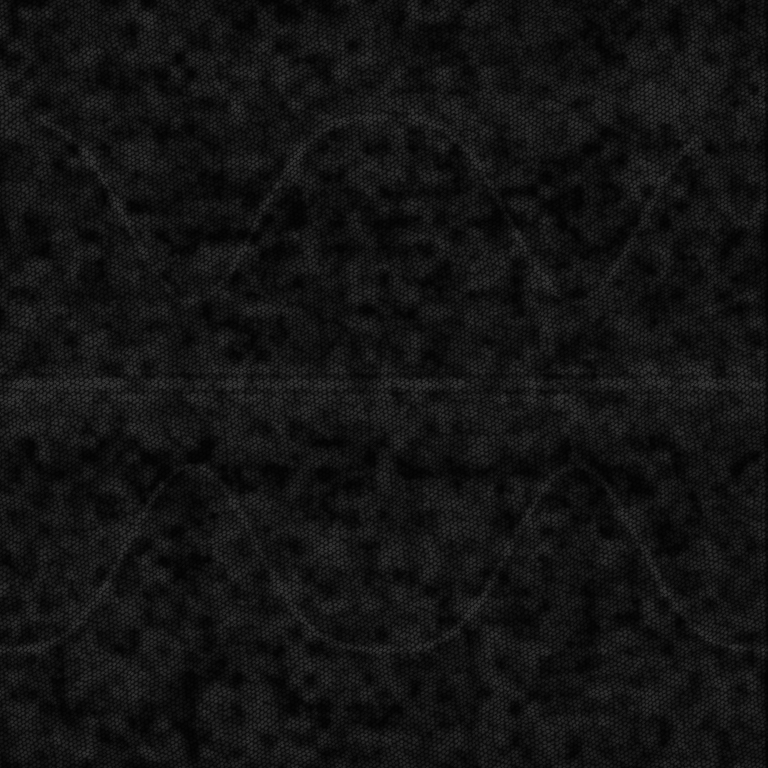
This background is drawn by a WebGL 2 fragment shader. Its source:

```glsl
#version 300 es
precision highp float;
// Dark grained leather with a horizontal seam and two mirrored wavy creases.
// Layered value noise gives the blotches, a slanted jittered cell pattern gives
// the fine scales, and the creases use distance to a skewed cosine.
uniform vec2 u_resolution;
out vec4 outColor;

float hash(vec2 p) {
  return fract(sin(dot(p, vec2(127.1, 311.7))) * 43758.5453);
}

float noise(vec2 p) {
  vec2 cell = floor(p), f = fract(p);
  f = f * f * (3.0 - 2.0 * f);
  return mix(mix(hash(cell), hash(cell + vec2(1, 0)), f.x),
             mix(hash(cell + vec2(0, 1)), hash(cell + vec2(1, 1)), f.x), f.y);
}

float fbm(vec2 p) {
  float sum = 0.0, weight = 0.5;
  for (int i = 0; i < 3; i++) {
    sum += weight * noise(p);
    p = mat2(1.6, 1.2, -1.2, 1.6) * p + 7.3;
    weight *= 0.55;
  }
  return sum / 0.926;
}

// Distance to the nearest jittered cell centre
float scaleDistance(vec2 p) {
  vec2 cell = floor(p);
  float nearest = 4.0;
  for (int y = -1; y <= 1; y++) {
    for (int x = -1; x <= 1; x++) {
      vec2 id = cell + vec2(x, y);
      vec2 jitter = vec2(hash(id), hash(id + 37.0)) - 0.5;
      nearest = min(nearest, length(id + 0.5 + 0.3 * jitter - p));
    }
  }
  return nearest;
}

float glow(float d, float width) {
  return exp(-d * d / (width * width));
}

// Skewed cosine crease: broad outer arcs, narrow inner turns
float crease(vec2 uv) {
  float c = cos(12.5664 * uv.x), s = sin(12.5664 * uv.x);
  float height = 0.226 + 0.12 * (c + 0.46 * (1.0 - c * c));
  float slope = -1.508 * s * (1.0 - 0.92 * c);
  float d = (abs(uv.y - 0.5) - height) / sqrt(1.0 + slope * slope);
  float ends = smoothstep(0.03, 0.08, uv.x) * (1.0 - smoothstep(0.89, 0.93, uv.x));
  float fade = uv.y > 0.5 ? ends : 1.0;
  fade *= mix(0.75, 1.0, smoothstep(-1.0, -0.7, c));
  return fade * glow(d, 0.0048) * (0.8 + 0.4 * noise(uv * 45.0));
}

void main() {
  vec2 uv = gl_FragCoord.xy / u_resolution;

  // Soft mottling
  float tone = 0.081 + 0.18 * (fbm(uv * 52.0) - 0.5);
  tone += 0.012 * (noise(uv * 14.0 + 3.0) - 0.5);

  // Broad light and dark bands
  tone += 0.016 * glow(uv.y - 0.87, 0.04) + 0.026 * glow(uv.y - 0.475, 0.04);
  tone -= 0.018 * glow(uv.y - 0.71, 0.035) + 0.022 * glow(uv.y - 0.395, 0.03);
  tone -= 0.018 * (glow(uv.x - 0.245, 0.025) + glow(uv.x - 0.765, 0.025));
  tone -= 0.012 * smoothstep(0.94, 1.0, uv.y);

  // Seam with a fine groove on each side
  float seam = abs(uv.y - 0.5);
  tone += 0.045 * glow(seam, 0.007) + 0.018 * glow(seam - 0.017, 0.004);
  tone -= 0.016 * glow(seam - 0.011, 0.003);

  // Creases and worn spots
  tone += 0.055 * crease(uv);
  float ragged = 0.02 * (noise(uv * 90.0) - 0.5);
  float spot = length(uv - vec2(0.865, 0.863)) + ragged;
  tone = mix(tone, 0.15, 0.8 * (1.0 - smoothstep(0.014, 0.036, spot)));
  tone += 0.055 * glow(length(uv - vec2(0.713, 0.622)), 0.012);
  tone += 0.05 * glow(length((uv - vec2(0.434, 0.286)) * vec2(0.6, 1.0)), 0.013);

  // Fine scales, in rows that rise to the right
  vec2 warp = 0.006 * vec2(noise(uv * 22.0), noise(uv * 22.0 + 50.0));
  vec2 grainUv = mat2(0.8, -0.6, 0.6, 0.8) * (uv + warp) * vec2(165.0, 215.0);
  grainUv = mat2(0.8, -0.6, 0.6, 0.8) * (uv + warp);
  grainUv *= vec2(165.0, 215.0);
  grainUv.x += 0.5 * mod(floor(grainUv.y), 2.0);
  float scales = 1.0 - smoothstep(0.12, 0.66, scaleDistance(grainUv));
  float shade = max(tone, 0.022) * mix(0.42, 1.38, scales);

  shade *= 1.0 - 0.6 * smoothstep(0.994, 0.999, uv.x);
  outColor = vec4(vec3(clamp(shade, 0.012, 0.2)), 1.0);
}
```
